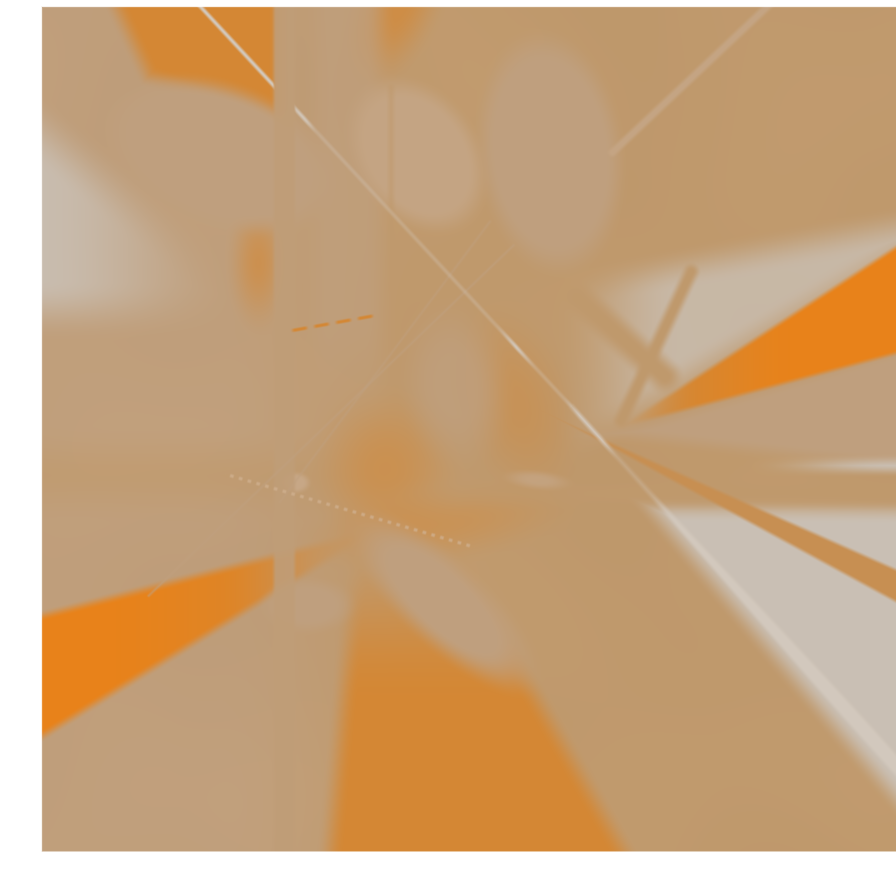
Write a WebGL 2 fragment shader that draws this background.

```glsl
#version 300 es
precision highp float;
uniform vec2 u_resolution;
out vec4 fragColor;

const vec3 TAN = vec3(.75, .6, .425);
const vec3 BEIGE = vec3(.75, .625, .495);
const vec3 AMBER = vec3(.83, .53, .205);
const vec3 ORANGE = vec3(.91, .51, .1);
const vec3 BRONZE = vec3(.78, .56, .32);
const vec3 PALE = vec3(.79, .75, .705);

// Gradient noise
float corner(vec2 cell, vec2 offset) {
  float a = 6.2832 * fract(sin(dot(cell, vec2(127.1, 311.7))) * 43758.5);
  return dot(vec2(cos(a), sin(a)), offset);
}
float gradientNoise(vec2 p) {
  vec2 i = floor(p), f = p - i, u = f * f * (3. - 2. * f), e = vec2(1, 0);
  return mix(mix(corner(i, f), corner(i + e, f - e), u.x),
    mix(corner(i + e.yx, f - e.yx), corner(i + 1., f - 1.), u.x), u.y);
}

// Soft coverage; segments hold both ends, ovals hold center and radii
float cover(float d, float soft) { return 1. - smoothstep(-soft, soft, d); }
float band(float x, float lo, float hi, float soft) {
  return cover(abs(x - .5 * (lo + hi)) - .5 * (hi - lo), soft);
}
float edge(vec2 p, vec2 a, vec2 b) {
  vec2 d = normalize(b - a);
  return dot(p - a, vec2(d.y, -d.x));
}
float wedge(vec2 p, vec2 apex, vec3 far, float soft) {
  return cover(max(edge(p, apex, far.xy), edge(p, far.xz, apex)), soft);
}
float oval(vec2 p, vec4 o, float angle, float soft) {
  float c = cos(angle), s = sin(angle);
  vec2 q = mat2(c, -s, s, c) * (p - o.xy);
  return cover((length(q / o.zw) - 1.) * min(o.z, o.w), soft);
}
float along(vec2 p, vec4 s) {
  vec2 d = s.zw - s.xy;
  return dot(p - s.xy, d) / dot(d, d);
}
float stroke(vec2 p, vec4 s, float halfWidth, float soft) {
  float t = clamp(along(p, s), 0., 1.);
  return cover(distance(p, mix(s.xy, s.zw, t)) - halfWidth, soft);
}
float dashes(vec2 p, vec4 s, float count, float duty) {
  float phase = abs(fract(along(p, s) * count) - .5);
  return stroke(p, s, .0018, .0015) * cover(phase - .5 * duty, .12);
}

// Tan ground, pale glow and amber patches
vec3 ground(vec2 p) {
  float left = 1. - smoothstep(.25, .48, p.x);
  vec3 c = mix(TAN, BEIGE, .8 * left * (1. - .7 * band(p.y, .43, .485, .03)));
  c += .012 * gradientNoise(p * 5.);
  float glow = wedge(p, vec2(.3, .645), vec3(-.1, .97, .645), .035);
  c = mix(c, PALE, .9 * glow * (1. - smoothstep(.04, .28, p.x)));
  vec2 knee = vec2(.17, .913);
  float d = max(edge(p, vec2(.125, 1.01), knee), edge(p, knee, vec2(.32, .865)));
  c = mix(c, AMBER, cover(max(d, p.x - .32), .014));
  c = mix(c, AMBER, .7 * oval(p, vec4(.455, .995, .03, .06), -.4, .025));
  c = mix(c, AMBER, .6 * oval(p, vec4(.295, .7, .02, .045), 0., .02));
  c = mix(c, AMBER, .5 * oval(p, vec4(.44, .465, .05, .055), 0., .045));
  c = mix(c, AMBER, .35 * oval(p, vec4(.59, .54, .04, .07), .3, .035));
  c = mix(c, AMBER, .4 * oval(p, vec4(.5, .4, .09, .025), .15, .025));
  return mix(c, BEIGE, .65 * band(p.x, .36, .435, .018) * smoothstep(.5, .65, p.y));
}

// Large rays fanning out
vec3 rays(vec3 c, vec2 p) {
  float fade = smoothstep(.1, .43, p.x);
  c = mix(c, mix(ORANGE, AMBER, fade), wedge(p, vec2(.43, .395), vec3(0, .285, .13), .007) * (1. - smoothstep(.25, .43, p.x)));
  float d = max(edge(p, vec2(.41, .4), vec2(.375, 0)), edge(p, vec2(.729, 0), vec2(.5, .4)));
  c = mix(c, AMBER, cover(d, .016) * (1. - smoothstep(.2, .39, p.y)));
  c = mix(c, PALE, .8 * wedge(p, vec2(1.1, .755), vec3(.6, .661, .458), .025) * smoothstep(.63, .78, p.x));
  c = mix(c, BEIGE, wedge(p, vec2(.7, .505), vec3(1.1, .46, .62), .012));
  c = mix(c, mix(AMBER, ORANGE, smoothstep(.75, .92, p.x)), wedge(p, vec2(.71, .513), vec3(1.1, .617, .767), .004) * smoothstep(.7, .8, p.x));
  c = mix(c, PALE, wedge(p, vec2(.745, .42), vec3(1.1, 0, .417), .016));
  c = mix(c, PALE, band(p.y, .463, .474, .008) * smoothstep(.85, 1.02, p.x));
  c = mix(c, TAN, .85 * band(p.y, .425, .448, .01) * smoothstep(.4, .8, p.x));
  c = mix(c, BRONZE, wedge(p, vec2(.66, .511), vec3(1.1, .272, .316), .003));
  c = mix(c, TAN, stroke(p, vec4(.79, .69, .71, .52), .007, .005));
  return mix(c, TAN, stroke(p, vec4(.66, .66, .76, .57), .014, .01));
}

// Translucent petals
vec3 petals(vec3 c, vec2 p) {
  c = mix(c, BEIGE, oval(p, vec4(.252, .823, .125, .073), -.36, .014));
  c = mix(c, BEIGE + .02, oval(p, vec4(.477, .823, .086, .062), -.95, .013));
  c = mix(c, BEIGE, oval(p, vec4(.629, .825, .075, .125), .12, .014));
  c = mix(c, BEIGE, .75 * oval(p, vec4(.52, .56, .045, .07), .15, .025));
  c = mix(c, BEIGE, oval(p, vec4(.507, .313, .115, .04), -.76, .014));
  c = mix(c, BEIGE, oval(p, vec4(.352, .309, .043, .026), 0., .01));
  c = mix(c, BEIGE + .03, oval(p, vec4(.338, .449, .014, .01), 0., .004));
  return mix(c, BEIGE + .02, .8 * oval(p, vec4(.614, .452, .028, .008), -.1, .005));
}

// Bars, streaks, dashes and dots
vec3 lines(vec3 c, vec2 p) {
  c = mix(c, mix(TAN, BEIGE, .6), .9 * band(p.x, .313, .337, .003));
  c = mix(c, TAN, .6 * stroke(p, vec4(.447, .9, .447, .67), .003, .004));
  c = mix(c, BEIGE + .02, stroke(p, vec4(.885, 1, .7, .826), .004, .003));
  c = mix(c, BEIGE, .7 * stroke(p, vec4(.587, .72, .17, .32), .001, .002));
  c = mix(c, BEIGE, .6 * stroke(p, vec4(.56, .747, .32, .427), .001, .002));
  float gleam = .3 + band(p.x, .2, .315, .003) + .6 * band(p.x, .335, .355, .008)
    + .7 * band(p.x, .58, .6, .015) + .8 * band(p.x, .655, .695, .012) + .7 * smoothstep(.74, .78, p.x);
  float width = .002 + .006 * smoothstep(.7, 1., p.x);
  float streak = max(stroke(p, vec4(.222, 1, .653, .536), .002, .002), stroke(p, vec4(.653, .536, 1.05, .098), width, .003));
  c = mix(c, PALE + .035, min(gleam, 1.) * streak * (1. - band(p.x, .313, .337, .002)));
  c = mix(c, AMBER, dashes(p, vec4(.33, .622, .43, .64), 4., .65));
  return mix(c, BEIGE + .06, .8 * dashes(p, vec4(.26, .458, .54, .376), 28., .4));
}

void main() {
  vec2 p = gl_FragCoord.xy / u_resolution * vec2(1.024, 1);
  vec3 color = lines(petals(rays(ground(p), p), p), p);
  // White margin
  float margin = max(.048 - p.x, max(.028 - p.y, p.y - .992));
  fragColor = vec4(mix(vec3(1), color, cover(margin, .001)), 1);
}
```
